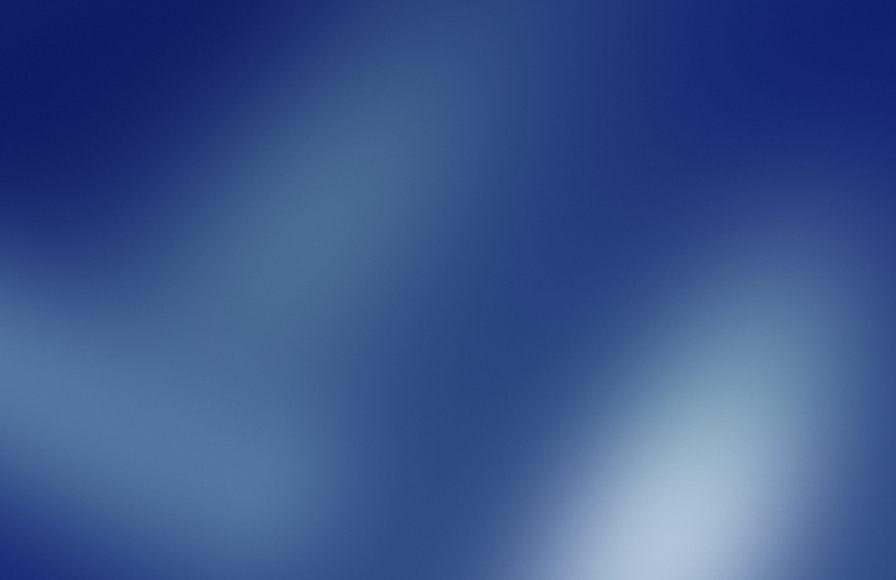
Write a Shadertoy shader that draws this background.

```glsl
// Soft blue backdrop: a deep vertical gradient with dark corners,
// a hazy diagonal band, a low glow on the left and a pale beam at lower right.
// Each layer is a Gaussian falloff, mixed in order; faint grain hides banding.

const vec3 DEEP_BLUE  = vec3(0.125, 0.220, 0.475);
const vec3 MID_BLUE   = vec3(0.172, 0.288, 0.510);
const vec3 NAVY       = vec3(0.055, 0.105, 0.395);
const vec3 ROYAL      = vec3(0.060, 0.125, 0.445);
const vec3 STEEL      = vec3(0.287, 0.428, 0.578);
const vec3 HAZE_BLUE  = vec3(0.325, 0.465, 0.630);
const vec3 PALE_TEAL  = vec3(0.565, 0.710, 0.775);
const vec3 PALE_WHITE = vec3(0.685, 0.765, 0.850);

// Falloff around the segment a-b
float segmentGlow(vec2 p, vec2 a, vec2 b, float spread) {
    vec2 ab = b - a;
    float t = clamp(dot(p - a, ab) / dot(ab, ab), 0.0, 1.0);
    vec2 d = (p - a - ab * t) / spread;
    return exp(-dot(d, d));
}

// Elliptical falloff; spread.x runs along the unit axis, spread.y across it
float ellipseGlow(vec2 p, vec2 center, vec2 axis, vec2 spread, float sharpness) {
    vec2 d = p - center;
    vec2 q = vec2(dot(d, axis), dot(d, vec2(axis.y, -axis.x))) / spread;
    return exp(-pow(dot(q, q), sharpness));
}

float hash(vec2 p) {
    vec3 q = fract(vec3(p.xyx) * 0.1031);
    q += dot(q, q.yzx + 33.33);
    return fract((q.x + q.y) * q.z);
}

void mainImage(out vec4 fragColor, in vec2 fragCoord) {
    // Height is one unit; the width follows the aspect ratio
    vec2 p = fragCoord / iResolution.y;
    float right = iResolution.x / iResolution.y;

    // Base gradient and dark corners
    vec3 color = mix(MID_BLUE, DEEP_BLUE, smoothstep(0.0, 1.0, p.y));
    color = mix(color, NAVY, segmentGlow(p, vec2(0.0, 0.85), vec2(0.34, 1.0), 0.38));
    color = mix(color, ROYAL, segmentGlow(p, vec2(right - 0.04, 0.92), vec2(right, 1.0), 0.40));
    color = mix(color, ROYAL, segmentGlow(p, vec2(-0.05, 0.0), vec2(0.03, -0.03), 0.30));

    // Diagonal band and left glow
    float band = ellipseGlow(p, vec2(0.53, 0.58), normalize(vec2(0.62, 0.785)), vec2(0.52, 0.225), 1.0);
    float haze = segmentGlow(p, vec2(-0.04, 0.37), vec2(0.42, 0.18), 0.19);
    color = mix(color, STEEL, band);
    color = mix(color, HAZE_BLUE, haze);

    // Bright beam, cooler toward its upper end
    float beam = ellipseGlow(p, vec2(1.155, 0.07), normalize(vec2(0.46, 0.887)), vec2(0.50, 0.21), 1.12);
    vec3 beamColor = mix(PALE_WHITE, PALE_TEAL, smoothstep(0.05, 0.40, p.y));
    color = mix(color, beamColor, beam);

    // Fine grain
    color += (hash(floor(p * 332.0)) - 0.5) * 0.008;
    fragColor = vec4(color, 1.0);
}
```
